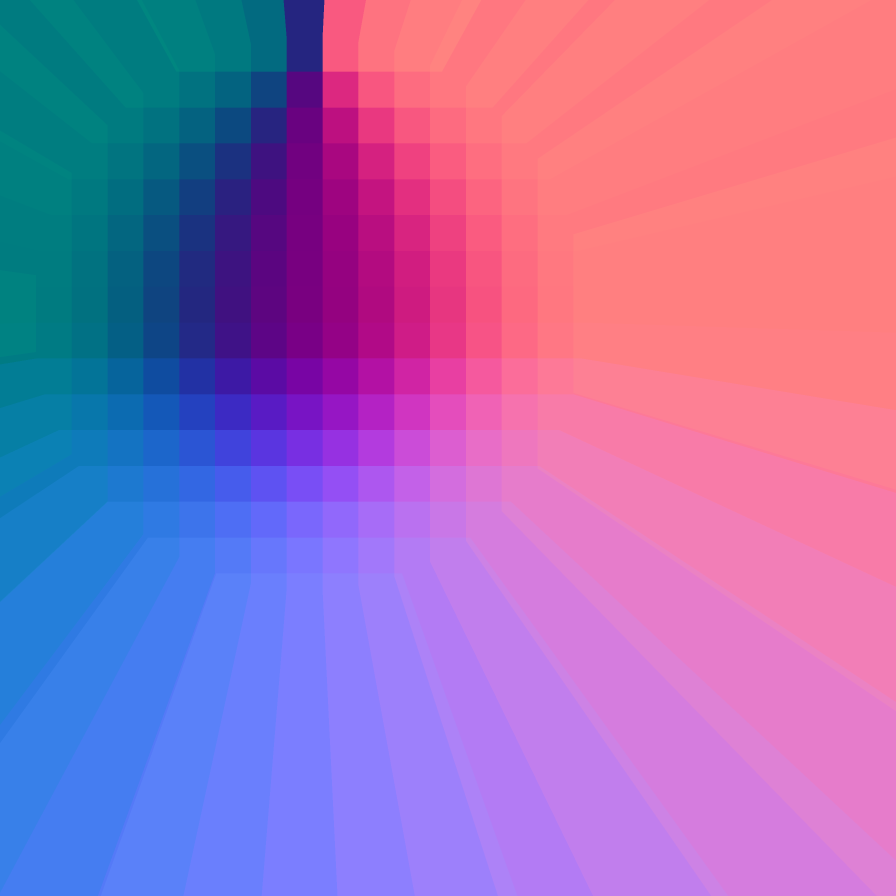
Reproduce this background procedurally as a Shadertoy shader.

```glsl
// Draws a pixelated, normal-coloured bowl whose rim cells stretch out as rays.

// Snaps a point to its cell; points beyond the rim slide back to it first.
vec2 rimCell(vec2 uv) {
    vec2 focus = vec2(0.345, 0.65);
    vec2 offset = uv - focus;
    offset *= min(1.0, 0.308 / max(length(offset), 1e-4));
    return (floor((focus + offset) * 25.0) + 0.5) / 25.0;
}

// Turns the surface direction at a cell into a colour.
vec3 bowlColor(vec2 cell) {
    vec2 d = cell - vec2(0.35, 0.65);
    float depth = 0.1 - dot(d, d);
    depth *= 0.6 + 130.0 * depth * depth;
    // The upper half has no vertical tilt, which splits it into two hues.
    float tilt = max(-d.y - 0.02, 0.0);
    return 0.5 + 0.5 * normalize(vec3(d.x, -depth, tilt));
}

void mainImage(out vec4 fragColor, in vec2 fragCoord) {
    // Average a small grid of samples to smooth cell and ray edges.
    vec3 total = vec3(0.0);
    for (int i = 0; i < 9; i++) {
        vec2 jitter = (vec2(i % 3, i / 3) - 1.0) / 3.0;
        total += bowlColor(rimCell((fragCoord + jitter) / iResolution.xy));
    }
    fragColor = vec4(total / 9.0, 1.0);
}
```
